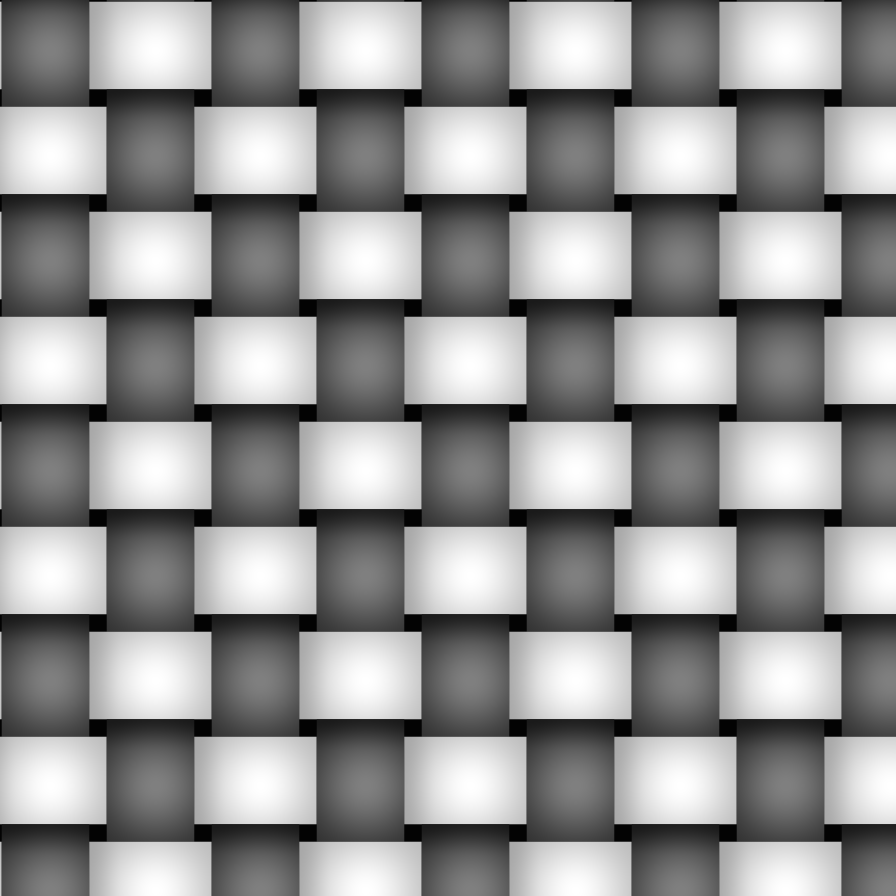
This pattern is drawn by a three.js fragment shader. Its source:

```glsl
// Plain basket weave: pale horizontal and dark vertical strands over black gaps.
varying vec2 vUv;

const float CELLS = 8.5333;               // crossings across the canvas
const vec2 ORIGIN = vec2(0.0667);         // weave offset from the top left, in cells
const vec2 STRAND_HALF = vec2(0.5833, 0.4167); // half length and half width, in cells
const float EDGE = 0.0018;                // edge softness, in canvas units
const vec2 HIGHLIGHT = vec2(0.05, 0.05);  // glow centre, right and down
const float GLOW_RADIUS = 0.75;
const float SHADE_LENGTH = 0.32;          // shadow reach from the tucked end
const float PALE_CENTRE = 1.0;
const float PALE_RIM = 0.74;
const float PALE_SHADE = 0.08;
const float DARK_CENTRE = 0.50;
const float DARK_RIM = 0.20;
const float DARK_SHADE = 0.10;
const float GAP = 0.01;

// Antialiased coverage of a centred rectangle
float boxCoverage(vec2 p, vec2 halfSize) {
  float soft = 0.5 * EDGE * CELLS;
  vec2 inside = smoothstep(-soft, soft, halfSize - abs(p));
  return inside.x * inside.y;
}

// Round glow, darkened towards the end that dips under its neighbour
float strandTone(vec2 p, float along, bool pale) {
  float glow = smoothstep(0.0, GLOW_RADIUS, length(p - HIGHLIGHT));
  float shade = 1.0 - smoothstep(0.0, SHADE_LENGTH, along + STRAND_HALF.x);
  return pale ? mix(PALE_CENTRE, PALE_RIM, glow) - PALE_SHADE * shade
              : mix(DARK_CENTRE, DARK_RIM, glow) - DARK_SHADE * shade;
}

void main() {
  // Cell space with y running downwards
  vec2 weave = vec2(vUv.x, 1.0 - vUv.y) * CELLS + ORIGIN;
  vec2 home = floor(weave);
  float tone = GAP;

  // Strands overlap their cells, so neighbours are drawn as well
  for (int j = -1; j <= 1; j++) {
    for (int i = -1; i <= 1; i++) {
      vec2 cell = home + vec2(float(i), float(j));
      vec2 p = weave - cell - 0.5;
      bool pale = mod(cell.x + cell.y, 2.0) > 0.5;
      vec2 strand = pale ? p : p.yx; // x runs along the strand
      tone = mix(tone, strandTone(p, strand.x, pale), boxCoverage(strand, STRAND_HALF));
    }
  }

  gl_FragColor = vec4(vec3(tone), 1.0);
}
```
